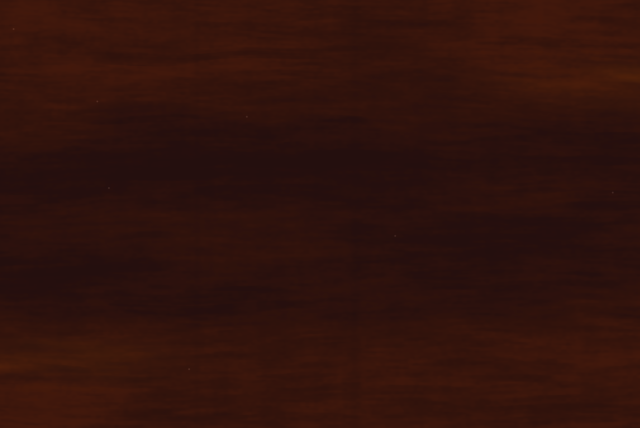
This texture is drawn by a Shadertoy shader. Its source:

```glsl
// Dark polished mahogany board with soft horizontal grain and amber glows.

const vec3 UMBER = vec3(0.143, 0.058, 0.054);
const vec3 MAHOGANY = vec3(0.187, 0.071, 0.048);
const vec3 RUSSET = vec3(0.262, 0.096, 0.045);
const vec3 AMBER = vec3(0.095, 0.048, -0.008);
const vec3 DUST = vec3(0.13, 0.11, 0.10);

vec3 hash3(vec2 cell) {
    vec3 q = fract(cell.xyx * vec3(0.1031, 0.1030, 0.0973));
    q += dot(q, q.yxz + 33.33);
    return fract((q.xxy + q.yzz) * q.zyx);
}

// Smooth cellular noise: jittered cell values blended by distance, about -1 to 1.
float cellNoise(vec2 p) {
    vec2 base = floor(p);
    float total = 0.0;
    float weightSum = 0.0;
    for (int j = -1; j <= 1; j++) {
        for (int i = -1; i <= 1; i++) {
            vec2 cell = base + vec2(i, j);
            vec3 rnd = hash3(cell);
            vec2 d = cell + 0.2 + 0.6 * rnd.xy - p;
            float weight = exp(-4.5 * dot(d, d));
            total += weight * rnd.z;
            weightSum += weight;
        }
    }
    return 2.0 * total / weightSum - 1.0;
}

// Soft elliptical patch, 1 at its centre.
float patchAt(vec2 p, vec2 centre, vec2 size) {
    vec2 d = (p - centre) / size;
    return exp(-dot(d, d));
}

// Gentle bend of the fibres along the board.
float grainBend(vec2 p) {
    return 0.010 * sin(2.3 * p.x + 5.0 * p.y)
         + 0.005 * sin(5.1 * p.x - 9.0 * p.y + 1.3)
         + 0.002 * sin(17.0 * p.x + 23.0 * p.y);
}

// Broad light and dark zones.
float broadTone(vec2 p) {
    float edge = smoothstep(0.08, 0.40, abs(p.y - 0.5));
    float tone = 0.25 + 0.41 * edge;
    tone -= 0.25 * patchAt(p, vec2(0.62, 0.62), vec2(0.60, 0.08));
    tone -= 0.27 * patchAt(p, vec2(1.10, 0.38), vec2(0.45, 0.09));
    tone -= 0.22 * patchAt(p, vec2(0.18, 0.34), vec2(0.16, 0.05));
    tone -= 0.20 * patchAt(p, vec2(0.38, 0.93), vec2(0.20, 0.05));
    tone += 0.28 * patchAt(p, vec2(1.22, 0.53), vec2(0.25, 0.05));
    tone += 0.22 * patchAt(p, vec2(0.40, 0.46), vec2(0.38, 0.06));
    return tone + 0.16 * cellNoise(p * vec2(2.6, 9.0) + 3.0);
}

// Layered fibres, from soft streaks to fine short threads, and dark wisps.
float fibreTone(vec2 p) {
    float streaks = 0.11 * cellNoise(p * vec2(4.5, 28.0) + 17.0);
    float fibres = 0.115 * cellNoise(p * vec2(9.0, 70.0) + 41.0);
    float threads = 0.10 * cellNoise(p * vec2(20.0, 140.0) + 23.0);
    float wisps = smoothstep(0.4, 0.9, cellNoise(p * vec2(4.5, 50.0) + 71.0));
    return streaks + fibres + threads - 0.17 * wisps;
}

// Faint vertical seam.
float seam(float x, float centre, float width) {
    float d = (x - centre) / width;
    return exp(-d * d);
}

// Sparse dust specks, one in a few cells.
float specks(vec2 p, float density, float radius, float blur) {
    vec2 grid = p * density;
    vec3 rnd = hash3(floor(grid) + 9.0);
    float d = length(fract(grid) - 0.2 - 0.6 * rnd.xy) / density;
    return step(0.96, rnd.z) * (1.0 - smoothstep(radius - blur, radius + blur, d));
}

vec3 woodColour(float tone) {
    vec3 shade = mix(UMBER, MAHOGANY, smoothstep(-0.08, 0.5, tone));
    return mix(shade, RUSSET, smoothstep(0.36, 1.05, tone));
}

void mainImage(out vec4 fragColor, in vec2 fragCoord) {
    vec2 p = fragCoord / iResolution.y;
    vec2 grain = p + vec2(0.0, grainBend(p));

    float tone = broadTone(grain) + fibreTone(grain);

    // Cross-grain ripple, mottle and seams
    tone += 0.045 * cellNoise(p * vec2(30.0, 6.0) + 5.0);
    tone += 0.06 * cellNoise(p * vec2(90.0, 130.0) + 57.0);
    tone -= 0.07 * seam(p.x, 0.83, 0.012) + 0.05 * seam(p.x, 0.46, 0.008);

    // Amber glow near two opposite corners
    float glow = patchAt(grain, vec2(1.46, 0.82), vec2(0.26, 0.050))
               + patchAt(grain, vec2(0.10, 0.17), vec2(0.26, 0.045));
    glow *= 0.65 + 0.45 * cellNoise(grain * vec2(5.0, 45.0));

    vec3 colour = woodColour(tone) + AMBER * glow;
    colour += DUST * specks(p, 10.0, 0.0016, 1.0 / iResolution.y);
    fragColor = vec4(colour, 1.0);
}
```
